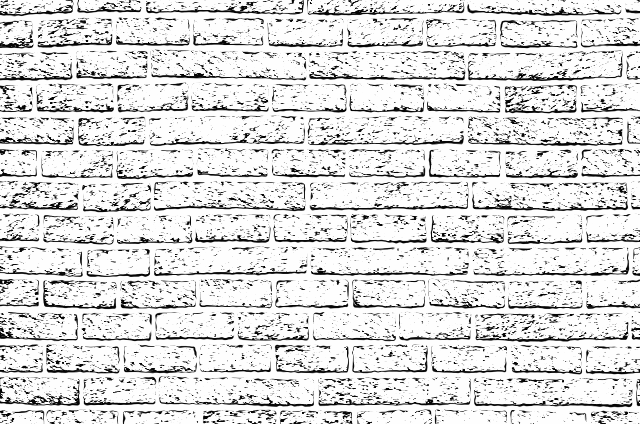
Give the GLSL for this texture, as a Shadertoy shader.

```glsl
float hash(vec2 p) {
    vec3 q = fract(vec3(p.xyx) * 0.1031);
    q += dot(q, q.yzx + 33.33);
    return fract((q.x + q.y) * q.z);
}

float noise(vec2 p) {
    vec2 i = floor(p), f = fract(p);
    f = f * f * (3.0 - 2.0 * f);
    return mix(mix(hash(i), hash(i + vec2(1, 0)), f.x),
               mix(hash(i + vec2(0, 1)), hash(i + vec2(1, 1)), f.x), f.y);
}

float grain(vec2 p) {
    return 0.55 * noise(p) + 0.45 * noise(p * 2.1 + 17.3);
}

// Horizontal place of joint i: even courses are long, odd ones short
float joint(float row, float i) {
    float jitter = 0.14 * (hash(vec2(i + 40.0, row * 3.0 + 7.0)) - 0.5);
    float x = mod(row, 2.0) < 0.5 ? 4.46 + 4.86 * i : 1.04 + 2.37 * i;
    return x + 0.024 * row + jitter;
}

float roundedBox(vec2 p, vec2 halfSize, float radius) {
    vec2 q = abs(p) - halfSize + radius;
    return length(max(q, 0.0)) + min(max(q.x, q.y), 0.0) - radius;
}

void mainImage(out vec4 fragColor, in vec2 fragCoord) {
    // One unit is one course; y runs downward
    float px = 12.96 / iResolution.y;
    vec2 p = vec2(fragCoord.x, iResolution.y - fragCoord.y) * px;
    float y = p.y + 0.49 + 0.12 * (noise(p * vec2(0.3, 0.15)) - 0.5);
    float row = floor(y);
    bool isLong = mod(row, 2.0) < 0.5;

    // Find the brick between two joints
    float i = floor(isLong ? (p.x - 4.46) / 4.86 : (p.x - 1.04) / 2.37);
    if (p.x < joint(row, i)) i -= 1.0;
    if (p.x > joint(row, i + 1.0)) i += 1.0;
    float left = joint(row, i), right = joint(row, i + 1.0);
    vec2 id = vec2(i + 20.0, row);

    // Some long bricks are cut in two
    bool isCut = isLong && (i == -1.0 || (row == 10.0 && (i == 0.0 || i == 1.0)));
    if (isCut) {
        float cut = mix(left, right, 0.52 + 0.06 * hash(id + 5.0));
        if (p.x < cut) right = cut;
        else { left = cut; id.x += 0.5; }
    }
    float seed = hash(id * 2.0 + 3.0);
    float tilt = hash(id * 2.0 + 61.0) - 0.5;

    // Brick outline with a worn edge
    vec2 q = vec2(p.x - 0.5 * (left + right), fract(y) - 0.5);
    q.y += tilt * 0.03 * q.x;
    float d = roundedBox(q, vec2(0.5 * (right - left) - 0.07, 0.41), 0.07);
    d += 0.05 * (noise(p * 1.9) - 0.5) + 0.04 * (noise(p * 9.0) - 0.5);

    // Thin shadow below, broken strokes on the other sides
    float low = smoothstep(0.24, 0.39, q.y);
    float broken = 0.13 * (noise(p * vec2(6.0, 5.0) + 31.0) - 0.5);
    float width = mix(broken, 0.02 + 0.07 * noise(p * vec2(1.8, 3.0)), low);
    float outline = abs(d + 0.5 * width) - 0.5 * width;
    float ink = 1.0 - smoothstep(-0.7 * px, 0.7 * px, outline);

    // Fine pits and streaks, denser near edges and on worn bricks
    float angle = 0.7 * tilt;
    mat2 turn = mat2(cos(angle), sin(angle), -sin(angle), cos(angle));
    float pits = grain(turn * q * vec2(8.0, 17.0) + seed * 90.0 + 50.0);
    float wear = 0.20 * noise(p * vec2(1.0, 2.2) + seed * 40.0);
    wear += 0.09 * smoothstep(-0.18, 0.0, d);
    wear += 0.09 * smoothstep(0.0, 0.4, q.y);
    wear += 0.05 * seed * seed + 0.10 * step(0.97, seed);
    wear += 0.08 * exp(-0.6 * p.x);
    float level = pits + wear - 0.89;
    float soft = clamp(0.8 * fwidth(pits), 0.02, 0.16);
    float inside = 1.0 - smoothstep(-0.7 * px, 0.7 * px, d);
    ink = max(ink, inside * smoothstep(-soft, soft, level));

    fragColor = vec4(mix(vec3(0.995), vec3(0.02), ink), 1.0);
}
```
